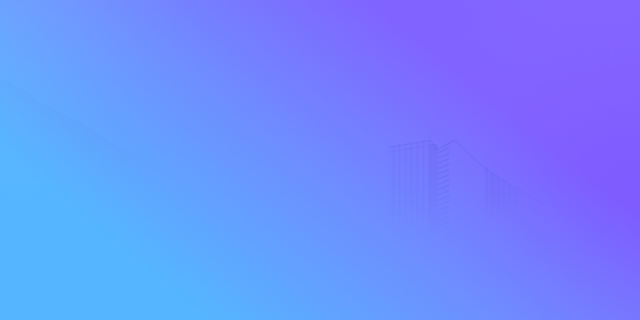
Write a Shadertoy shader that draws this background.

```glsl
// Diagonal cyan to violet gradient with a faint tower block and a hazy ridge.

const vec3 CYAN = vec3(0.335, 0.710, 1.0);
const vec3 AZURE = vec3(0.430, 0.560, 1.0);
const vec3 VIOLET = vec3(0.503, 0.390, 1.0);
const vec3 INK = vec3(0.30, 0.28, 0.85);

// Distance from p to the segment a-b
float segmentDistance(vec2 p, vec2 a, vec2 b) {
    vec2 ab = b - a;
    return length(p - a - ab * clamp(dot(p - a, ab) / dot(ab, ab), 0.0, 1.0));
}

// Soft stroke of a given half width
float stroke(float d, float halfWidth, float pixel) {
    return 1.0 - smoothstep(halfWidth - pixel, halfWidth + pixel, d);
}

float lineMask(vec2 p, vec2 a, vec2 b, float pixel) {
    return stroke(segmentDistance(p, a, b), 0.0018, pixel);
}

// One inside the interval, with soft ends
float band(float x, float lo, float hi, float soft) {
    return smoothstep(lo - soft, lo + soft, x) * (1.0 - smoothstep(hi - soft, hi + soft, x));
}

// Evenly spaced thin lines along one coordinate
float stripes(float x, float spacing, float pixel) {
    float d = abs(fract(x / spacing) - 0.5) * spacing;
    return stroke(d, spacing * 0.12, pixel);
}

vec2 hash2(vec2 cell) {
    return fract(sin(vec2(dot(cell, vec2(127.1, 311.7)), dot(cell, vec2(269.5, 183.3)))) * 437.58);
}

// Cellular noise: distance to the nearest scattered point
float cellular(vec2 p) {
    float nearest = 2.0;
    for (int i = 0; i < 9; i++) {
        vec2 cell = floor(p) + vec2(i % 3 - 1, i / 3 - 1);
        nearest = min(nearest, length(cell + hash2(cell) - p));
    }
    return nearest;
}

vec3 skyGradient(vec2 p) {
    float t = clamp((dot(p, vec2(0.625, 0.78)) - 0.41) / 1.09, 0.0, 1.0);
    vec3 color = mix(CYAN, AZURE, min(t * 2.0, 1.0));
    color = mix(color, VIOLET, clamp(t * 2.0 - 1.0, 0.0, 1.0));

    // Pale haze in the upper corners, deeper violet at the right edge
    float paleLeft = exp(-6.0 * dot(p - vec2(0.0, 1.0), p - vec2(0.0, 1.0)));
    float paleRight = exp(-5.0 * dot(p - vec2(1.9, 1.0), p - vec2(1.9, 1.0)));
    float deepRight = exp(-9.0 * dot(p - vec2(1.96, 0.45), p - vec2(1.96, 0.45)));
    color.rg += vec2(0.025, 0.025) * paleLeft + vec2(0.015, 0.008) * paleRight;
    return color - vec3(0.010, 0.030, 0.0) * deepRight;
}

// Darkness of the tower: roof edges, ribbed wings, core and balconies
float towerShade(vec2 p, float pixel) {
    vec2 leftEave = vec2(1.216, 0.540), leftTop = vec2(1.345, 0.562);
    vec2 notch = vec2(1.364, 0.532), peak = vec2(1.420, 0.562);
    vec2 shoulder = vec2(1.523, 0.466), farEnd = vec2(1.700, 0.360);
    vec2 trim = vec2(0.0, 0.016);

    float roof = max(lineMask(p, leftEave, leftTop, pixel), lineMask(p, leftTop, notch, pixel));
    roof = max(roof, lineMask(p, notch, peak, pixel));
    roof = max(roof, lineMask(p, peak, shoulder, pixel));
    roof = max(roof, 0.4 * lineMask(p, shoulder, farEnd, pixel));
    roof = max(roof, 0.5 * lineMask(p, leftEave - trim, leftTop - trim, pixel));
    roof = max(roof, 0.6 * lineMask(p, leftTop, leftTop + trim, pixel));

    float leftRoof = mix(leftEave.y, leftTop.y, (p.x - leftEave.x) / (leftTop.x - leftEave.x));
    float rightRoof = peak.y - 0.70 * (p.x - peak.x);
    float fade = smoothstep(0.22, 0.48, p.y);
    float lowFade = smoothstep(0.29, 0.43, p.y);

    float leftWing = band(p.x, leftEave.x, leftTop.x, pixel) * step(p.y, leftRoof);
    float core = band(p.x, 1.342, 1.368, 0.004) * step(p.y, 0.550);
    float balconies = band(p.x, 1.368, 1.404, 0.002) * step(p.y, 0.532 + 0.54 * (p.x - notch.x));
    float rightWing = band(p.x, 1.515, 1.700, pixel) * step(p.y, rightRoof - 0.015);
    float farFade = 1.0 - smoothstep(1.54, 1.70, p.x);

    float shade = 0.18 * roof;
    shade += leftWing * fade * (0.02 + 0.10 * stripes(p.x, 0.0185, pixel));
    shade += core * fade * 0.13;
    shade += balconies * fade * (0.02 + 0.20 * stripes(p.y - 0.4 * p.x, 0.0165, pixel));
    shade += rightWing * lowFade * farFade * (0.06 + 0.09 * stripes(p.x, 0.018, pixel));
    return shade;
}

// Slight shadow under a sloping ridge on the left
float ridgeShade(vec2 p, float pixel) {
    float ridge = 0.755 - 0.56 * p.x + 0.004 * sin(p.x * 31.0) + 0.002 * sin(p.x * 83.0);
    float depth = ridge - p.y;
    float shadow = smoothstep(-pixel, pixel, depth) * exp(-14.0 * max(depth, 0.0));
    return 0.04 * shadow * (1.0 - smoothstep(0.25, 0.60, p.x));
}

void mainImage(out vec4 fragColor, in vec2 fragCoord) {
    float pixel = 1.0 / iResolution.y;
    vec2 p = fragCoord * pixel;
    vec3 color = skyGradient(p);
    color = mix(color, INK, towerShade(p, pixel) + ridgeShade(p, pixel));

    // Barely visible mottling of the haze
    color.rg += vec2(0.007, -0.005) * (cellular(p * 70.0) - 0.48);
    fragColor = vec4(color, 1.0);
}
```
